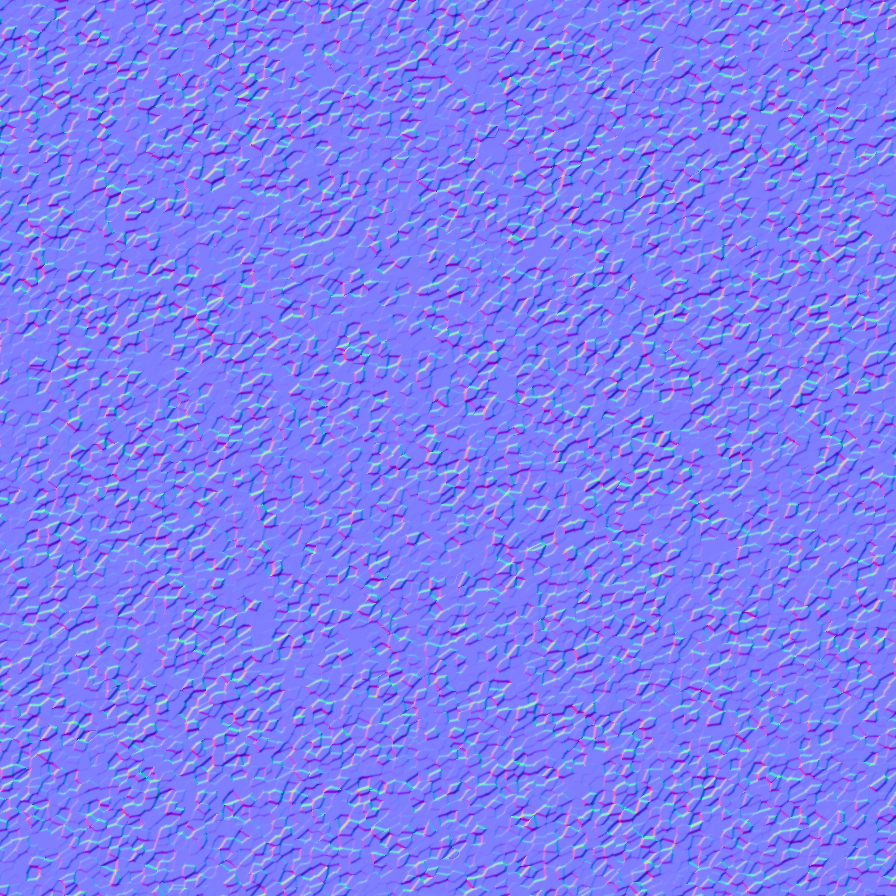
Write a WebGL 2 fragment shader that draws this texture map.

```glsl
#version 300 es
precision highp float;
// Normal map (green axis pointing down) of a rough surface of tiny, angular, stepped facets.

#define COLUMNS 92.0      // facets across the canvas
#define ROWS 106.0        // facets up the canvas
#define TILT 0.3          // rise of the facet rows towards the right
#define JITTER 1.0        // irregularity of the facet centres
#define EDGE_WIDTH 0.0013 // softness of a step, in canvas units
#define STEEPNESS 1.25    // slope of the steps
#define PATCHES 14.0      // scale of the calmer and rougher areas
#define PATCH_DEPTH 0.4   // contrast between those areas

uniform vec2 u_resolution;
out vec4 outColor;

// Three random values in 0..1 per lattice cell.
vec3 hash3(vec2 cell) {
    uvec3 v = uvec3(uvec2(ivec2(cell)), 17u);
    v = v * 1664525u + 1013904223u;
    v += v.yzx * v.zxy;
    v.x += v.y * v.z;
    v ^= v >> 16u;
    v += v.yzx * v.zxy;
    v.x += v.y * v.z;
    v.y += v.z * v.x;
    v.z += v.x * v.y;
    return vec3(v >> 8u) / 16777216.0;
}

float valueNoise(vec2 p) {
    vec2 cell = floor(p);
    vec2 f = smoothstep(0.0, 1.0, p - cell);
    float bottom = mix(hash3(cell).x, hash3(cell + vec2(1, 0)).x, f.x);
    float top = mix(hash3(cell + vec2(0, 1)).x, hash3(cell + vec2(1, 1)).x, f.x);
    return mix(bottom, top, f.y);
}

// Facet centre in xy and height in z; most heights lie close to zero.
vec3 facet(vec2 cell) {
    vec3 r = hash3(cell);
    float h = 2.0 * r.z - 1.0;
    return vec3(cell + 0.5 + JITTER * (r.xy - 0.5), h * h * h);
}

// Sum of the soft height steps between the nearest facet and its neighbours.
vec2 surfaceSlope(vec2 uv) {
    mat2 toLattice = mat2(COLUMNS, -TILT * ROWS, 0.0, ROWS);
    vec2 p = toLattice * uv;
    vec2 home = floor(p);
    vec2 nearestCell = home;
    vec3 nearest = vec3(0.0);
    float nearestDist = 1e5;

    for (int y = -1; y <= 1; y++)
    for (int x = -1; x <= 1; x++) {
        vec2 cell = home + vec2(x, y);
        vec3 candidate = facet(cell);
        vec2 d = candidate.xy - p;
        if (dot(d, d) < nearestDist) {
            nearestDist = dot(d, d);
            nearest = candidate;
            nearestCell = cell;
        }
    }

    vec2 slope = vec2(0.0);
    for (int y = -2; y <= 2; y++)
    for (int x = -2; x <= 2; x++) {
        if (x == 0 && y == 0) continue;
        vec3 other = facet(nearestCell + vec2(x, y));
        vec2 across = other.xy - nearest.xy;
        // Distance to the shared border, measured on the canvas.
        vec2 gradient = across * toLattice;
        float steep = max(length(gradient), 1e-4);
        float border = dot(0.5 * (nearest.xy + other.xy) - p, across) / steep;
        float ramp = exp(-border * border / (EDGE_WIDTH * EDGE_WIDTH));
        slope += (other.z - nearest.z) * ramp * gradient / steep;
    }
    return slope;
}

void main() {
    vec2 uv = gl_FragCoord.xy / u_resolution.y;
    float roughness = 1.0 + PATCH_DEPTH * (valueNoise(uv * PATCHES) - 0.5);
    vec2 slope = STEEPNESS * roughness * surfaceSlope(uv);

    // Encode the unit normal as a colour, with green pointing down.
    vec3 normal = normalize(vec3(-slope.x, slope.y, 1.0));
    outColor = vec4(normal * 0.5 + vec3(0.495, 0.495, 0.5), 1.0);
}
```
